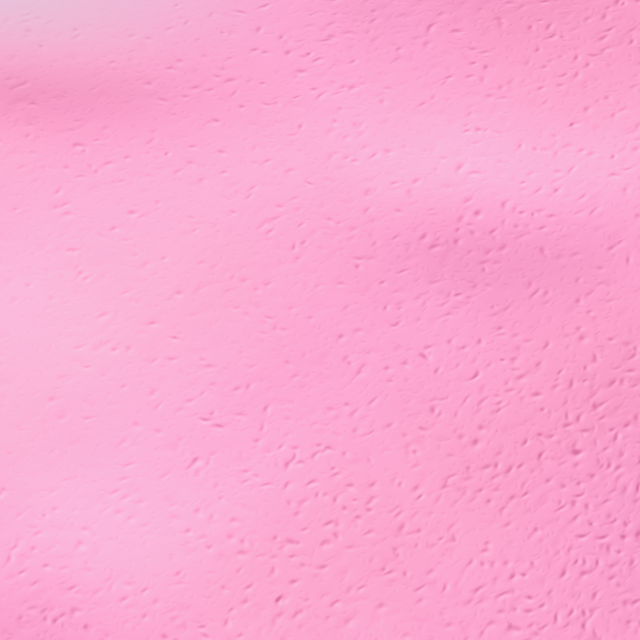
Reproduce this texture procedurally as a Shadertoy shader.

```glsl
// Soft pink plush seen at a slant: broad pale and deep patches set the tone,
// and jittered cells each hold one slanted dimple with a lit lower edge.
// Dimples grow denser and deeper toward the lower right.

#define SHADOW vec3(0.93, 0.55, 0.73)
#define PINK   vec3(0.99, 0.64, 0.805)
#define PALE   vec3(0.985, 0.725, 0.86)
#define HAZE   vec3(0.90, 0.77, 0.86)
#define DIMPLE_CELLS 50.0
#define DIMPLE_DEPTH 1.65
#define MOTTLE_DEPTH 0.50
#define BASE_TONE 0.26
#define BROAD_CONTRAST 1.65

vec3 hash3(vec2 p) {
    vec3 q = fract(p.xyx * vec3(0.1031, 0.1030, 0.0973));
    q += dot(q, q.yxz + 33.33);
    return fract((q.xxy + q.yzz) * q.zyx);
}

// Soft elliptical patch with the given centre and radii
float patchAt(vec2 p, vec2 centre, vec2 radii) {
    vec2 q = (p - centre) / radii;
    return exp(-dot(q, q));
}

// Slow layered sines, about -1 to 1
float drift(vec2 p) {
    return 0.5 * sin(p.x * 9.0 + 2.0 * sin(p.y * 7.0))
         + 0.3 * sin(p.y * 17.0 - p.x * 11.0 + 1.3)
         + 0.2 * sin(p.x * 29.0 + p.y * 23.0 + 2.0 * sin(p.x * 13.0));
}

// Cellular strokes: positive in the dimple, negative on its lit edge
float strokes(vec2 p, float cells, float angle, float cover) {
    vec2 g = p * cells;
    vec2 home = floor(g);
    float sum = 0.0;
    for (int j = -1; j <= 1; j++)
    for (int i = -1; i <= 1; i++) {
        vec2 cell = home + vec2(i, j);
        vec3 h = hash3(cell + cells);
        vec3 k = hash3(cell + cells + 71.7);
        vec2 d = g - cell - h.xy;
        float a = angle + (k.x - 0.5) * 1.1;
        d = mat2(cos(a), -sin(a), sin(a), cos(a)) * d;
        d.y += 0.6 * (k.z - 0.5) * d.x * d.x;
        vec2 size = vec2(mix(0.22, 0.48, k.y), mix(0.13, 0.23, k.z));
        float dent = patchAt(d, vec2(0.0), size);
        float lit = patchAt(d, vec2(0.05, -0.30), size * 1.1);
        sum += (dent - 0.55 * lit) * smoothstep(1.0 - cover, 1.08, h.z);
    }
    return sum;
}

// Broad light and dark patches
float broadTone(vec2 p) {
    float t = 0.08 * drift(p * 0.8) + 0.05 * drift(p.yx * vec2(2.6, 1.5) + 1.7);
    t += 0.42 * patchAt(p, vec2(0.00, 0.52), vec2(0.38, 0.27));
    t += 0.32 * patchAt(p, vec2(0.20, 0.20), vec2(0.22, 0.12));
    t += 0.45 * patchAt(p, vec2(0.78, 0.74), vec2(0.28, 0.09));
    t -= 0.32 * patchAt(p, vec2(0.78, 0.61), vec2(0.22, 0.08));
    t -= 0.25 * patchAt(p, vec2(1.00, 0.40), vec2(0.35, 0.25));
    t -= 0.38 * patchAt(p, vec2(0.80, 1.00), vec2(0.35, 0.10));
    t -= 0.50 * patchAt(p, vec2(0.00, 0.85), vec2(0.30, 0.06));
    t -= 0.25 * patchAt(p, vec2(1.00, 0.08), vec2(0.25, 0.25));
    t -= 0.35 * patchAt(p, vec2(0.00, 0.00), vec2(0.15, 0.08));
    return BASE_TONE + BROAD_CONTRAST * t;
}

// Share of cells that hold a visible dimple
float roughness(vec2 p) {
    float r = 0.40 + 0.15 * drift(p * 1.3 + 4.0);
    r += 0.58 * patchAt(p, vec2(1.05, 0.08), vec2(0.50, 0.52));
    r += 0.50 * patchAt(p, vec2(0.00, 0.00), vec2(0.22, 0.12));
    r += 0.20 * patchAt(p, vec2(0.85, 1.00), vec2(0.35, 0.12));
    r -= 0.22 * patchAt(p, vec2(0.05, 0.45), vec2(0.25, 0.30));
    return clamp(r, 0.05, 1.0);
}

void mainImage(out vec4 fragColor, in vec2 fragCoord) {
    vec2 p = fragCoord / iResolution.xy;

    // Slanted view: features flatten toward the top
    vec2 ground = vec2(p.x, p.y + 0.25 * p.y * p.y);
    ground += 0.004 * vec2(sin(p.y * 41.0), sin(p.x * 37.0 + p.y * 19.0));
    ground += 0.0014 * vec2(sin(p.y * 233.0 + p.x * 71.0), sin(p.x * 197.0 - p.y * 89.0));
    float angle = mix(0.45, 0.85, smoothstep(0.2, 1.1, p.x + 0.3 * (0.5 - p.y)));

    // Tone from patches, fine mottle and dimples
    float rough = roughness(p);
    float tone = broadTone(p);
    float mottle = strokes(ground + 3.1, DIMPLE_CELLS * 0.6, angle - 0.1, 0.9) * 0.7
                 + strokes(ground + 7.7, DIMPLE_CELLS * 1.6, angle, 1.0);
    tone -= MOTTLE_DEPTH * mix(0.55, 1.15, rough) * mottle;
    tone -= DIMPLE_DEPTH * mix(0.6, 1.15, rough) * strokes(ground, DIMPLE_CELLS, angle, rough);

    // Colour ramp, grey haze in the upper left, faint hue drift
    vec3 col = tone < 0.0 ? mix(PINK, SHADOW, min(-tone, 2.0))
                          : mix(PINK, PALE, min(tone, 1.35));
    col = mix(col, HAZE, 0.85 * patchAt(p, vec2(0.0, 1.02), vec2(0.30, 0.10)));
    col.b += 0.010 * drift(p * 0.7 + 2.0);
    fragColor = vec4(clamp(col, 0.0, 1.0), 1.0);
}
```
